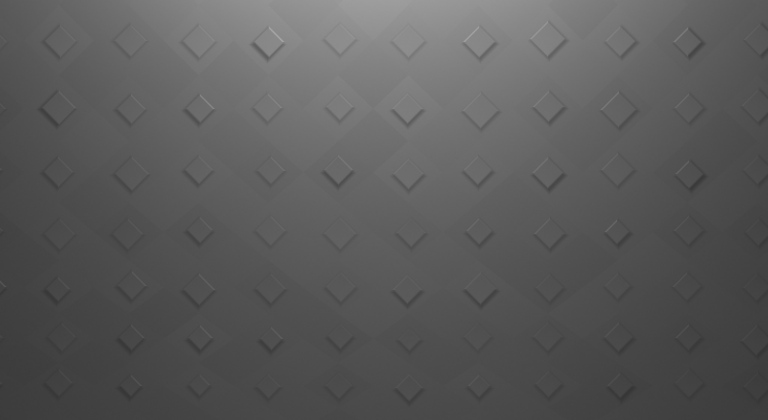
Give the GLSL for this pattern, as a Shadertoy shader.

```glsl
// Grey wall of raised diamond studs, eleven columns by seven tightening rows,
// over a faint lattice of larger diamonds. A soft lamp above the top centre
// sets the gradient, the lit stud edges and the shadows, all from distances.

float hash(vec2 p) {
    vec3 q = fract(p.xyx * vec3(0.1031, 0.1030, 0.0973) + 0.37);
    q += dot(q, q.yzx + 33.33);
    return fract((q.x + q.y) * q.z);
}

float diamond(vec2 p, float halfWidth) {
    return (abs(p.x) + abs(p.y) - halfWidth) * 0.7071;
}

// Rows draw closer together towards the bottom
float rowToDepth(float row) {
    return 0.096 + 0.167 * row - 0.005 * row * row;
}

float depthToRow(float depth) {
    return (0.167 - sqrt(max(0.0279 - 0.02 * (depth - 0.096), 0.0))) * 100.0;
}

// Flat random shade per large diamond, with softened seams
float latticeShade(vec2 grid) {
    vec2 r = vec2(grid.x + grid.y, grid.x - grid.y) + 0.5;
    vec2 id = floor(r);
    vec2 t = smoothstep(0.97, 1.0, r - id);
    float lower = mix(hash(id), hash(id + vec2(1.0, 0.0)), t.x);
    float upper = mix(hash(id + vec2(0.0, 1.0)), hash(id + 1.0), t.x);
    return mix(lower, upper, t.y) - 0.5;
}

void mainImage(out vec4 fragColor, in vec2 fragCoord) {
    // x from the centre, y downwards from the top, in canvas heights
    vec2 p = vec2(fragCoord.x - 0.5 * iResolution.x, iResolution.y - fragCoord.y) / iResolution.y;
    float pixel = 1.0 / iResolution.y;

    // Lamp falloff and lattice
    float tone = 0.205 + 0.405 * exp(-1.6 * p.y - 1.22 * p.x * p.x);
    vec2 grid = vec2((p.x - 0.06) / 0.1663, depthToRow(p.y));
    tone *= 1.0 + 0.045 * latticeShade(grid);

    // Stud of this cell, with its own offset, size and lift
    vec2 cell = floor(grid + 0.5);
    vec2 jitter = vec2(hash(cell + 7.3), hash(cell + 19.1)) - 0.5;
    vec2 center = vec2(0.06 + cell.x * 0.1663, rowToDepth(cell.y)) + jitter * vec2(0.010, 0.012);
    vec2 q = p - center;
    float present = step(-0.5, cell.y) * step(cell.y, 6.5);
    float lift = mix(0.45, 1.0, hash(cell + 41.7)) * present;
    float size = (0.041 - 0.0014 * cell.y) * mix(0.8, 1.08, hash(cell + 3.9));
    float d = diamond(q, size);
    float face = 1.0 - smoothstep(-pixel, pixel, d);

    // Shadow thrown away from the lamp
    vec2 toLamp = normalize(vec2(0.0, -0.4) - center);
    float shadowDist = diamond(q + toLamp * 0.007 * lift, size);
    float shadow = (1.0 - smoothstep(-0.004, 0.009, shadowDist)) * (1.0 - face);
    tone *= 1.0 - shadow * lift * (0.27 - 0.015 * cell.y);

    // Face, brighter towards its lower tip
    tone *= 1.0 + face * present * (0.015 + 0.035 * q.y / size);

    // Thin rim, light on the lamp side and dark on the other
    float facing = dot(sign(q) * 0.7071, toLamp);
    float rim = 1.0 - smoothstep(0.0, 0.0012 + pixel, abs(d + 0.001));
    float glint = pow(max(facing, 0.0), 3.0) * mix(0.12, 0.30, hash(cell + 28.4));
    tone *= 1.0 + rim * lift * (glint - 0.10 * max(-facing, 0.0));

    // Fine grain hides gradient banding
    tone += (hash(floor(p * 280.0)) - 0.5) * 0.004;
    fragColor = vec4(vec3(tone), 1.0);
}
```
